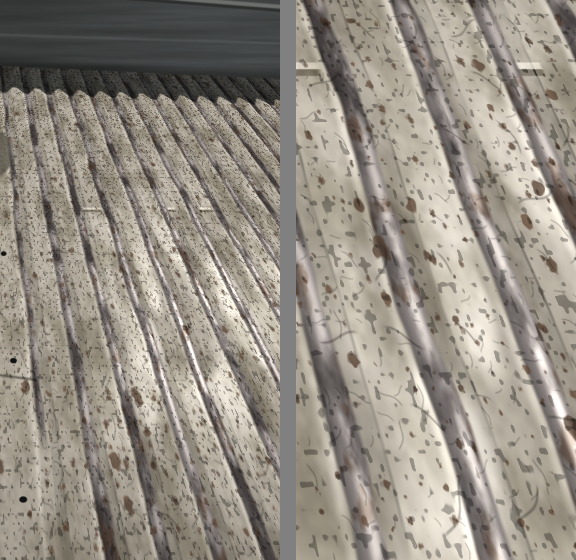
Left: the whole. Right: its middle third, enlarged.
Reproduce this texture procedurally as a WebGL 1 fragment shader.

```glsl
precision highp float;
uniform vec2 u_resolution;

#define VANISH vec2(-0.115, -0.805)
#define RIB_HALF_WIDTH 0.125
#define RIB_WOBBLE 0.09
#define FLOOR_DEPTH 30.0
#define GLARE_CENTER vec2(0.72, 1.18)
#define SPECK_AMOUNT 0.30
#define SCRATCH_AMOUNT 0.38
#define PAINT_LIGHT vec3(0.71, 0.68, 0.625)
#define PAINT_WORN vec3(0.57, 0.54, 0.475)
#define STEEL_DARK vec3(0.27, 0.25, 0.245)
#define STEEL_POLISHED vec3(0.56, 0.53, 0.52)
#define RUST vec3(0.31, 0.22, 0.16)

float hash(vec2 p) {
  return fract(sin(dot(p, vec2(127.1, 311.7))) * 43758.545);
}

float noise(vec2 p) {
  vec2 i = floor(p), f = fract(p);
  f = f * f * (3.0 - 2.0 * f);
  return mix(mix(hash(i), hash(i + vec2(1, 0)), f.x),
             mix(hash(i + vec2(0, 1)), hash(i + vec2(1, 1)), f.x), f.y);
}

float fbm(vec2 p) {
  float sum = 0.0, amp = 0.5;
  for (int i = 0; i < 4; i++) {
    sum += amp * noise(p);
    p = p * 2.1 + 7.3;
    amp *= 0.5;
  }
  return sum / 0.9375;
}

// Soft line: 1 at the centre, 0 beyond the half width
float line(float d, float halfWidth, float aa) {
  return 1.0 - smoothstep(halfWidth - aa, halfWidth + aa, abs(d));
}

// One randomly turned, slightly bent scratch per cell
float scratch(vec2 q, float aa) {
  vec2 id = floor(q), f = fract(q) - 0.5;
  float a = 6.283 * hash(id + 3.1);
  f = mat2(cos(a), -sin(a), sin(a), cos(a)) * f;
  float reach = 0.12 + 0.3 * hash(id + 8.7);
  float d = f.y + 0.06 * sin(f.x * 7.0 + a);
  return line(d, 0.014, aa) * line(f.x, reach, 0.06) * step(hash(id), SCRATCH_AMOUNT);
}

// One ragged chip per cell
float chip(vec2 q, float aa) {
  vec2 id = floor(q), f = fract(q) - 0.5;
  f -= 0.5 * (vec2(hash(id + 1.7), hash(id + 5.3)) - 0.5);
  float radius = 0.05 + 0.14 * pow(hash(id + 9.1), 3.0);
  float d = length(f * vec2(1.0, 0.8)) + 0.12 * (noise(q * 9.0) - 0.5);
  return (1.0 - smoothstep(radius - aa, radius + aa, d)) * step(hash(id), SPECK_AMOUNT);
}

vec3 wallColor(vec2 p, float edge) {
  float streak = fbm(vec2(p.x * 3.0, p.y * 45.0));
  vec3 c = vec3(0.245, 0.255, 0.255) * (0.82 + 0.36 * streak);
  c *= 0.92 + 0.16 * smoothstep(0.1, 0.9, p.x);
  c *= 1.0 - 0.35 * smoothstep(0.045, 0.0, edge - p.y);
  c += 0.06 * line(p.y - 0.125 - 0.03 * p.x, 0.004, 0.006);
  float rim = p.y - 0.08 * (p.x - 0.7);
  c = mix(c, vec3(0.42, 0.43, 0.42), line(rim, 0.007, 0.004));
  return mix(c, vec3(0.12), 0.6 * line(rim - 0.014, 0.005, 0.004));
}

vec3 floorColor(vec2 p, float px) {
  // Perspective: n counts ribs across, v runs along them
  vec2 r = p - VANISH;
  float k = r.x / r.y;
  float n = (k - 0.114) * (14.7 + 2.6 * (k - 0.386));
  float v = -FLOOR_DEPTH / r.y;
  float aa = 20.0 * px / r.y;
  vec2 q = vec2(n, v);
  float id = floor(n + 0.5);
  float d = n - id + RIB_WOBBLE * (noise(vec2(id * 5.7, v * 0.8)) - 0.5);
  float ribbed = step(-0.5, n);
  float grime = fbm(q * vec2(2.5, 1.2));
  vec2 g = (p - GLARE_CENTER) / vec2(0.42, 0.42);
  float glare = exp(-dot(g, g));

  // Painted panels with a shallow fold beside each rib
  vec3 c = mix(PAINT_WORN, PAINT_LIGHT, smoothstep(0.25, 0.65, grime));
  c *= 0.95 + 0.1 * noise(q * vec2(14.0, 9.0));
  c *= 1.0 - 0.1 * smoothstep(1.35, 2.0, p.y);
  float fold = smoothstep(0.1, 0.14, d) - smoothstep(0.28, 0.33, d);
  c *= 1.0 - 0.11 * fold * ribbed;
  c *= 1.0 - 0.3 * line(d - 0.31, 0.014, aa) * ribbed * noise(vec2(id, v * 2.0));
  c += 0.13 * line(d + 0.17, 0.04, 0.03 + aa) * ribbed;
  c += 0.32 * glare * smoothstep(0.5, 0.78, noise(q * vec2(1.7, 0.6) + 4.0));

  // Worn steel ribs, polished by the light in the middle
  float wear = fbm(vec2(n * 4.0, v * 1.6));
  float width = RIB_HALF_WIDTH * (0.85 + 0.35 * noise(vec2(id * 3.1, v * 2.5)));
  width *= mix(0.65, 1.0, step(0.5, id));
  vec3 steel = mix(STEEL_DARK, STEEL_POLISHED, smoothstep(0.3, 0.75, wear + 0.35 * glare));
  steel = mix(steel, RUST, 0.55 * smoothstep(0.6, 0.75, fbm(q * vec2(5.0, 2.0) + 20.0)));
  steel *= 1.0 - 0.25 * smoothstep(0.0, width, -d);
  float shine = line(d - 0.04, 0.045, 0.04) * smoothstep(0.3, 0.6, wear);
  steel += vec3(0.5, 0.49, 0.47) * shine * (glare + 0.12);
  float rib = line(d, width, aa + 0.012) * ribbed;
  rib *= 1.0 - step(id, 0.5) * smoothstep(1.45, 1.65, p.y);
  c = mix(c, steel, rib);

  // Chips, scratches and fine dirt
  for (int i = 0; i < 3; i++) {
    float s = 1.6 + 1.9 * float(i);
    vec2 cell = q * vec2(s, s * 0.8) + 13.7 * float(i);
    c = mix(c, RUST * (0.75 + 0.5 * noise(q * 6.0)), 0.7 * chip(cell, aa * s));
    c = mix(c, c * 0.6, 0.75 * scratch(cell + 31.0, aa * s));
  }
  c *= 1.0 - 0.3 * smoothstep(0.7, 0.85, noise(q * vec2(22.0, 14.0)));

  // Cross seam, side seam, bare patch and drain holes
  float seam = smoothstep(0.4, 0.6, noise(vec2(n * 2.3, 2.0))) * (1.0 - rib);
  float span = smoothstep(0.25, 0.3, p.x) * smoothstep(0.8, 0.74, p.x);
  c += (0.2 * line(p.y - 0.745, 0.004, px) - 0.2 * line(p.y - 0.753, 0.004, px)) * seam * span;
  float side = smoothstep(0.14, 0.12, p.x);
  c *= 1.0 - 0.45 * side * line(p.y - 1.34 - 0.13 * p.x, 0.004, px * 1.5);
  float patchDist = length((p - vec2(0.0, 0.55)) / vec2(0.045, 0.07)) + 0.5 * (grime - 0.5);
  c = mix(c, PAINT_WORN * 0.62, 0.8 * smoothstep(1.1, 0.9, patchDist));
  for (int i = 0; i < 3; i++) {
    float t = float(i);
    vec2 hole = vec2(0.013 + 0.035 * t, 0.906 + 0.325 * t + 0.057 * t * t);
    float h = length((p - hole) * vec2(1.0, 1.25));
    c = mix(c, vec3(0.07), smoothstep(0.010 + 0.002 * t + px, 0.010 + 0.002 * t - px, h));
  }

  // Cast shade with an edge that follows the ribs
  float shadeEdge = 0.32 + 0.047 * p.x + 0.011 * cos(6.283 * n);
  float shade = 1.0 - smoothstep(-0.004, 0.004, p.y - shadeEdge);
  return mix(c, c * vec3(0.37, 0.385, 0.40), shade);
}

void main() {
  vec2 uv = gl_FragCoord.xy / u_resolution;
  vec2 p = vec2(uv.x, 2.0 * (1.0 - uv.y));
  float px = 1.0 / u_resolution.x;
  float edge = 0.235 + 0.047 * p.x;
  float onFloor = smoothstep(-px, px, p.y - edge);
  vec3 c = mix(wallColor(p, edge), floorColor(p, px), onFloor);
  gl_FragColor = vec4(clamp(c, 0.0, 1.0), 1.0);
}
```
